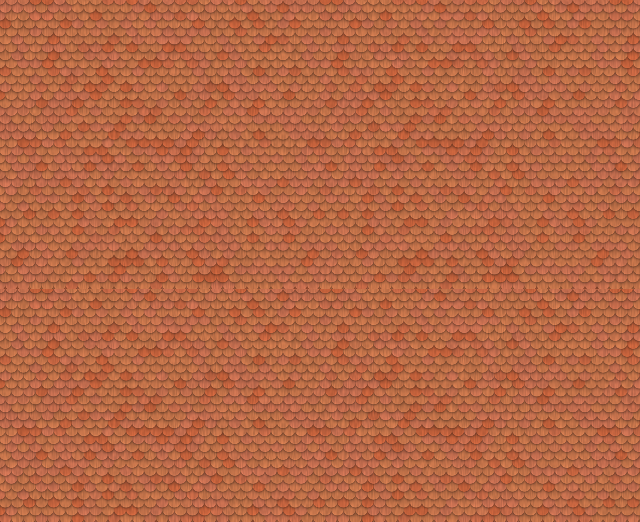
Write a Shadertoy shader that draws this texture.

```glsl
float hash(vec2 p) {
    return fract(sin(dot(p, vec2(127.1, 311.7))) * 43758.5453);
}

float noise(vec2 p) {
    vec2 i = floor(p), f = fract(p);
    f = f * f * (3.0 - 2.0 * f);
    return mix(mix(hash(i), hash(i + vec2(1, 0)), f.x),
               mix(hash(i + vec2(0, 1)), hash(i + vec2(1, 1)), f.x), f.y);
}

// Clay tint of one tile: ochre, rose or a stronger red, with small shifts in value
vec3 clayColor(vec2 id) {
    vec3 ochre = vec3(0.78, 0.46, 0.295);
    vec3 rose = vec3(0.785, 0.44, 0.32);
    vec3 red = vec3(0.775, 0.385, 0.235);
    float pick = hash(id + 3.7);
    vec3 clay = mix(ochre, rose, smoothstep(0.35, 0.65, pick));
    clay = mix(clay, red, smoothstep(0.74, 0.92, pick));
    return clay * mix(0.99, 1.01, hash(id + 19.3));
}

void mainImage(out vec4 fragColor, in vec2 fragCoord) {
    // One unit is one tile width, measured downward from the top
    float pixel = 53.0 / iResolution.x;
    vec2 p = vec2(fragCoord.x, iResolution.y - fragCoord.y) * pixel;

    // The sheet starts over after 24 columns, cutting its last row short
    float rowHeight = 0.657;
    p.y = mod(p.y, 23.9) + 0.25;
    float baseRow = floor(p.y / rowHeight);

    // Grain running down the clay
    float grain = noise(p * vec2(13.0, 1.8)) - 0.5;
    float mottle = noise(p * vec2(5.0, 4.0) + 40.0) - 0.5;

    // Lay the rows from the lowest layer to the highest
    vec3 color = vec3(0.0);
    for (int i = 1; i >= -1; i--) {
        float row = baseRow + float(i);
        float x = p.x - 0.44 - 0.5 * mod(row, 2.0);
        vec2 id = vec2(mod(floor(x), 24.0), row);

        // Scalloped lower edge, wide enough for neighbours to touch
        vec2 q = vec2(fract(x) - 0.5, p.y - (row + 1.0) * rowHeight + 0.43);
        float d = length(vec2(q.x, max(q.y, 0.0) / 0.86)) - 0.505;

        // Soft shadow cast on the layers below
        color *= 1.0 - 0.38 * exp(-7.0 * max(d, 0.0));

        // Face with a pale lip and a dark outline that fades up the sides
        float lower = smoothstep(-0.05, 0.2, q.y);
        vec3 face = clayColor(id) * (1.0 + 0.16 * grain + 0.08 * mottle);
        face *= 1.0 + 0.03 * lower * smoothstep(-0.20, -0.06, d);
        face *= 1.0 - mix(0.08, 0.28, lower) * smoothstep(-0.06, 0.0, d);
        color = mix(face, color, smoothstep(-0.6 * pixel, 0.6 * pixel, d) * lower);
    }
    fragColor = vec4(color, 1.0);
}
```
